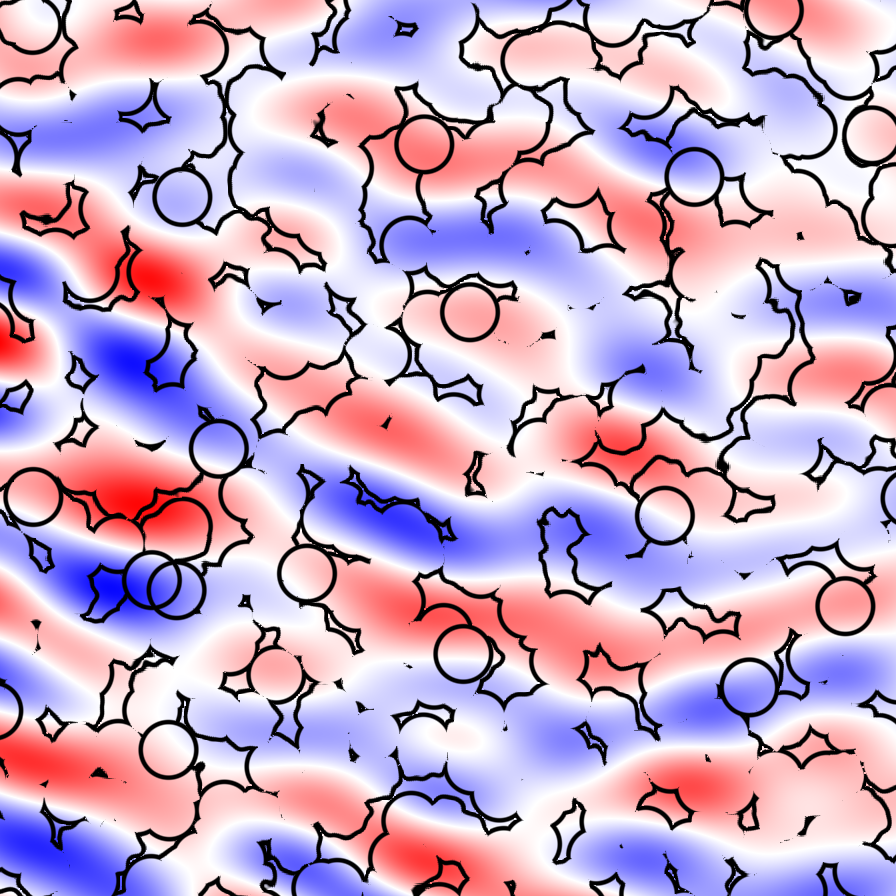
This pattern is drawn by a Shadertoy shader. Its source:

```glsl
// Red and blue banded random field overlaid with black outlines of merged discs.

const float TAU = 6.2831853;

// Three uniform random values per lattice point, without sine
vec3 hash3(vec3 p) {
    p = fract(p * vec3(0.1031, 0.1030, 0.0973));
    p += dot(p, p.yxz + 33.33);
    return fract((p.xxy + p.yxx) * p.zyx);
}

// Smooth two-component value noise, centred on zero
vec2 noise2(vec2 p) {
    vec2 i = floor(p), f = fract(p);
    f = f * f * (3.0 - 2.0 * f);
    vec2 a = hash3(vec3(i, 7.0)).xy;
    vec2 b = hash3(vec3(i + vec2(1, 0), 7.0)).xy;
    vec2 c = hash3(vec3(i + vec2(0, 1), 7.0)).xy;
    vec2 d = hash3(vec3(i + vec2(1, 1), 7.0)).xy;
    return mix(mix(a, b, f.x), mix(c, d, f.x), f.y) - 0.5;
}

// Sum of plane waves around one tilted direction: irregular bands of blobs
float bandField(vec2 p) {
    float sum = 0.0;
    for (int i = 0; i < 24; i++) {
        vec3 h = hash3(vec3(float(i) + 3.0, 11.0, 5.0));
        float angle = 1.3 + 1.4 * (h.x - 0.5);
        float frequency = 3.8 + 4.5 * h.y * h.y;
        sum += sin(TAU * (frequency * dot(p, vec2(cos(angle), sin(angle))) + h.z));
    }
    return 0.094 * sum;
}

// x: signed distance to the union of discs, y: distance to the few whole rings
vec2 discOutlines(vec2 p) {
    const float cells = 16.0;
    const float radius = 0.031;
    vec2 jagged = p + 0.011 * noise2(p * 75.0 + 20.0);
    vec2 home = floor(p * cells);
    vec2 result = vec2(1.0);
    for (int y = -1; y <= 1; y++)
    for (int x = -1; x <= 1; x++)
    for (int k = 0; k < 2; k++) {
        vec2 cell = home + vec2(x, y);
        vec3 h = hash3(vec3(cell + 50.0, float(k) + 1.0));
        vec2 centre = (cell + h.xy) / cells;
        // Half of the discs are clean, the other half have ragged rims
        float d = length((k == 0 ? p : jagged) - centre) - radius;
        result.x = min(result.x, d);
        if (k == 0 && h.z < 0.05) result.y = min(result.y, abs(d));
    }
    return result;
}

void mainImage(out vec4 fragColor, in vec2 fragCoord) {
    float pixel = 1.0 / iResolution.y;
    vec2 p = fragCoord * pixel;

    // Diverging ramp: blue through white to red
    float v = clamp(bandField(p), -1.0, 1.0);
    vec3 color = mix(vec3(1.0), v > 0.0 ? vec3(1, 0, 0) : vec3(0, 0, 1), abs(v));

    // Outlines of even width, corrected by the slope of the distance
    vec2 outline = discOutlines(p);
    float slope = length(vec2(dFdx(outline.x), dFdy(outline.x))) / pixel;
    float d = min(abs(outline.x) / max(slope, 0.6), outline.y);
    float soft = max(0.0011, 0.6 * pixel);
    color *= smoothstep(0.0025 - soft, 0.0025 + soft, d);

    fragColor = vec4(color, 1.0);
}
```
